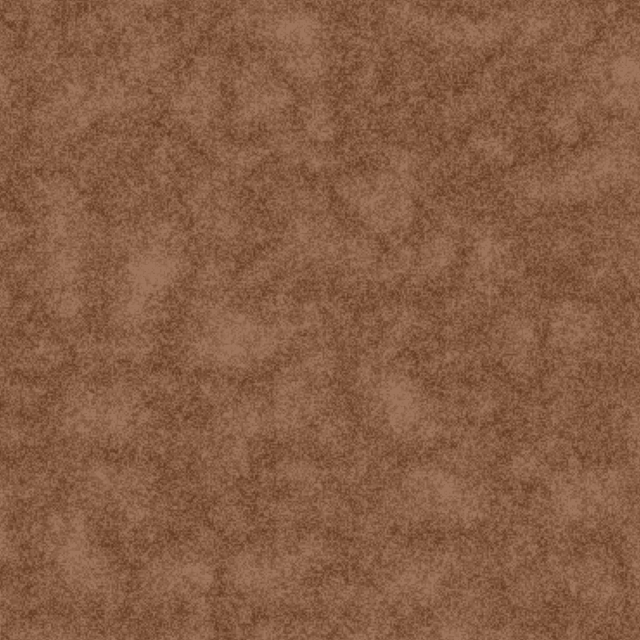
This texture is drawn by a Shadertoy shader. Its source:

```glsl
// Mottled brown suede: billowed gradient noise makes pale rounded patches
// parted by darker creases, and fine value noise adds a dusty grain that
// is stronger in the creases than on the patches.

const vec3 CREASE_COLOR = vec3(0.40, 0.24, 0.14);
const vec3 PATCH_COLOR = vec3(0.62, 0.46, 0.36);

const float PATCH_FREQUENCY = 8.0;    // largest patches per canvas height
const int PATCH_OCTAVES = 4;
const float PATCH_FALLOFF = 0.68;     // weight of each finer octave
const float BILLOW_MEAN = 0.21;       // average of abs(gradientNoise)
const float MEAN_TONE = 0.65;
const float PATCH_CONTRAST = 0.74;

const float FINE_GRAIN_FREQUENCY = 370.0;
const float SOFT_GRAIN_FREQUENCY = 170.0;
const float FINE_GRAIN = 0.72;
const float SOFT_GRAIN = 0.34;
const float CREASE_ROUGHNESS = 1.3;
const float PATCH_ROUGHNESS = 0.75;

const float TAU = 6.2831853;

// Integer hash of a lattice cell, returned in 0..1
float hash(vec2 cell) {
    uvec2 q = uvec2(ivec2(cell) + 4096);
    uint h = q.x * 1597334677u ^ q.y * 3812015801u;
    h = (h ^ (h >> 16)) * 2246822519u;
    h = (h ^ (h >> 13)) * 3266489917u;
    h ^= h >> 16;
    return float(h >> 8) / 16777216.0;
}

float valueNoise(vec2 p) {
    vec2 cell = floor(p);
    vec2 f = p - cell;
    vec2 w = f * f * (3.0 - 2.0 * f);
    float low = mix(hash(cell), hash(cell + vec2(1, 0)), w.x);
    float high = mix(hash(cell + vec2(0, 1)), hash(cell + vec2(1, 1)), w.x);
    return mix(low, high, w.y);
}

// Contribution of one lattice corner with a random unit gradient
float cornerSlope(vec2 cell, vec2 offset) {
    float angle = TAU * hash(cell);
    return dot(vec2(cos(angle), sin(angle)), offset);
}

float gradientNoise(vec2 p) {
    vec2 cell = floor(p);
    vec2 f = p - cell;
    vec2 w = f * f * f * (f * (f * 6.0 - 15.0) + 10.0);
    vec2 right = vec2(1, 0);
    vec2 up = vec2(0, 1);
    float low = mix(cornerSlope(cell, f),
                    cornerSlope(cell + right, f - right), w.x);
    float high = mix(cornerSlope(cell + up, f - up),
                     cornerSlope(cell + 1.0, f - 1.0), w.x);
    return mix(low, high, w.y);
}

// Folded octaves: rounded bumps with dark valleys, centred on zero
float billow(vec2 p) {
    float sum = 0.0;
    float weight = 1.0;
    for (int i = 0; i < PATCH_OCTAVES; i++) {
        sum += weight * (abs(gradientNoise(p)) - BILLOW_MEAN);
        p = p * 1.97 + vec2(17.3, 9.1);
        weight *= PATCH_FALLOFF;
    }
    return sum;
}

void mainImage(out vec4 fragColor, in vec2 fragCoord) {
    vec2 uv = fragCoord / iResolution.y;

    // Patches and creases
    float patches = MEAN_TONE + PATCH_CONTRAST * billow(uv * PATCH_FREQUENCY + 3.7);
    patches = clamp(patches, 0.0, 1.0);

    // Dusty grain
    float grain = FINE_GRAIN * (valueNoise(uv * FINE_GRAIN_FREQUENCY) - 0.5)
                + SOFT_GRAIN * (valueNoise(uv * SOFT_GRAIN_FREQUENCY + 51.0) - 0.5);
    grain *= mix(CREASE_ROUGHNESS, PATCH_ROUGHNESS, patches);

    float tone = clamp(patches + grain, 0.0, 1.0);
    fragColor = vec4(mix(CREASE_COLOR, PATCH_COLOR, tone), 1.0);
}
```
